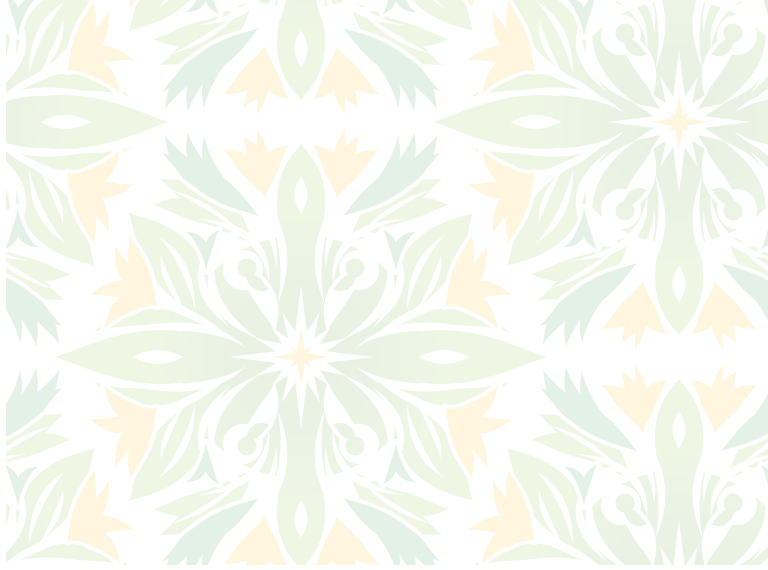
A Shadertoy shader for this pattern:

```glsl
// Pale damask of interlocking leaf-and-flower medallions on a half-drop lattice.
#define HEIGHT 570.0                      // canvas height in design units
#define PERIOD vec2(756.0, 470.0)         // lattice period, two medallions each
#define CENTRE vec2(301.0, 213.0)         // one medallion centre
#define MARGIN vec2(6.0, 5.0)             // blank strip at left and bottom
#define GAP 4.0                           // white outline around petals
#define PAPER vec3(1.0)
#define INNER_GREEN vec3(0.912, 0.947, 0.892)
#define OUTER_GREEN vec3(0.937, 0.965, 0.894)
#define TEAL vec3(0.892, 0.945, 0.902)
#define CREAM vec3(1.0, 0.965, 0.875)

// Tapered blade along a curve from a through m to c, half width w.
float blade(vec2 p, vec2 a, vec2 m, vec2 c, float w) {
    vec2 bend = a - 2.0 * m + c;
    vec2 u = 2.0 * (a + c - 2.0 * m);
    vec2 v = c - a - u;
    float t = clamp(dot(p - a, c - a) / dot(c - a, c - a), 0.0, 1.0);
    for (int i = 0; i < 5; i++) {
        vec2 tangent = v + 2.0 * u * t;
        vec2 away = a + t * (v + u * t) - p;
        t = clamp(t - dot(away, tangent) / max(dot(tangent, tangent), 1.0), 0.0, 1.0);
    }
    return length(a + t * (v + u * t) - p) - w * pow(max(4.0 * t * (1.0 - t), 0.0), 1.2);
}

// Straight spike from the centre.
float spike(vec2 p, float angle, float len, float w) {
    vec2 dir = vec2(cos(angle), sin(angle));
    float s = dot(p, dir);
    return max(abs(p.x * dir.y - p.y * dir.x) - w * (1.0 - s / len), -s - 1.0);
}

void paint(inout vec3 col, float d, vec3 ink, float px) {
    col = mix(col, ink, clamp(0.5 - d / px, 0.0, 1.0));
}

// Green body: core, axis petals and diagonal leaves.
float foliage(vec2 p) {
    float d = length(p) - 122.0;
    d = min(d, blade(p, vec2(45, 0), vec2(140, 0), vec2(246, 0), 27.0));
    d = min(d, blade(p, vec2(0, 60), vec2(0, 155), vec2(0, 213), 24.0));
    d = min(d, blade(p, vec2(80, 22), vec2(146, 40), vec2(208, 25), 8.5));
    d = min(d, blade(p, vec2(80, 28), vec2(126, 92), vec2(172, 144), 25.0));
    d = min(d, blade(p, vec2(48, 112), vec2(88, 150), vec2(141, 178), 16.0));
    return min(d, blade(p, vec2(68, 125), vec2(108, 147), vec2(148, 152), 10.0));
}

// White strokes that separate and vein the leaves.
float cuts(vec2 p) {
    float d = blade(p, vec2(24, 52), vec2(19, 112), vec2(44, 165), 4.0);
    d = min(d, blade(p, vec2(25, 88), vec2(36, 130), vec2(75, 156), 3.5));
    d = min(d, blade(p, vec2(32, 72), vec2(50, 117), vec2(104, 138), 4.0));
    d = min(d, blade(p, vec2(60, 124), vec2(93, 149), vec2(130, 167), 2.5));
    d = min(d, blade(p, vec2(42, 18), vec2(84, 56), vec2(85, 104), 5.0));
    d = min(d, blade(p, vec2(85, 92), vec2(75, 119), vec2(50, 119), 3.5));
    d = min(d, blade(p, vec2(72, 30), vec2(97, 67), vec2(97, 104), 4.0));
    d = min(d, blade(p, vec2(70, 18), vec2(112, 43), vec2(148, 53), 4.0));
    d = min(d, blade(p, vec2(55, 9), vec2(112, 30), vec2(198, 22), 4.0));
    d = min(d, blade(p, vec2(106, 47), vec2(118, 90), vec2(143, 121), 3.5));
    d = min(d, blade(p, vec2(116, 47), vec2(133, 76), vec2(140, 102), 3.0));
    d = min(d, blade(p, vec2(117, 0), vec2(143, 0), vec2(169, 0), 7.0));
    d = min(d, blade(p, vec2(0, 143), vec2(0, 162), vec2(0, 181), 6.5));
    // Teardrop with a green curl inside.
    float drop = min(length(p - vec2(58, 87)) - 20.0,
                     blade(p, vec2(26, 25), vec2(39, 65), vec2(70, 98), 11.0));
    float curl = min(length(p - vec2(54, 89)) - 9.5,
                     blade(p, vec2(32, 68), vec2(45, 74), vec2(57, 90), 6.0));
    return min(d, max(drop, -curl));
}

float tealLeaves(vec2 p) {
    float d = blade(p, vec2(42, 141), vec2(90, 173), vec2(139, 204), 12.0);
    d = min(d, blade(p, vec2(66, 160), vec2(110, 184), vec2(136, 222), 9.0));
    d = min(d, blade(p, vec2(62, 160), vec2(99, 185), vec2(113, 225), 8.0));
    d = min(d, blade(p, vec2(56, 158), vec2(87, 183), vec2(97, 222), 6.0));
    d = min(d, blade(p, vec2(95, 86), vec2(92, 111), vec2(82, 127), 4.0));
    return min(d, blade(p, vec2(95, 86), vec2(99, 112), vec2(115, 125), 4.5));
}

float creamFlowers(vec2 p) {
    float d = blade(p, vec2(36, 159), vec2(50, 188), vec2(78, 207), 10.0);
    d = min(d, blade(p, vec2(36, 159), vec2(42, 192), vec2(58, 221), 9.0));
    d = min(d, blade(p, vec2(36, 159), vec2(37, 195), vec2(44, 228), 6.0));
    d = min(d, blade(p, vec2(36, 159), vec2(31, 191), vec2(12, 212), 9.0));
    d = min(d, blade(p, vec2(144, 51), vec2(161, 85), vec2(171, 122), 9.0));
    d = min(d, blade(p, vec2(144, 51), vec2(170, 77), vec2(186, 111), 8.0));
    d = min(d, blade(p, vec2(144, 51), vec2(175, 67), vec2(211, 62), 9.0));
    return min(d, blade(p, vec2(144, 51), vec2(173, 54), vec2(197, 28), 9.0));
}

void mainImage(out vec4 fragColor, in vec2 fragCoord) {
    float px = HEIGHT / iResolution.y;
    vec2 pos = fragCoord * px;

    // Fold to one quadrant and pick the nearer of the two lattice centres.
    vec2 halfCell = 0.5 * PERIOD;
    vec2 p = abs(mod(pos - CENTRE + halfCell, PERIOD) - halfCell);
    if (dot(p - 0.5 * halfCell, vec2(2.07, 1.0)) > 0.0) p = halfCell - p;

    vec3 col = PAPER;
    vec3 green = mix(INNER_GREEN, OUTER_GREEN, smoothstep(40.0, 165.0, length(p)));
    paint(col, foliage(p), green, px);
    paint(col, cuts(p), PAPER, px);

    float teal = tealLeaves(p), cream = creamFlowers(p);
    paint(col, min(teal, cream) - GAP, PAPER, px);
    paint(col, teal, TEAL, px);
    paint(col, cream - 0.5 * GAP, PAPER, px);
    paint(col, cream, CREAM, px);

    // Central star: white rays, then a small cream star.
    float rays = 1e3, star = 1e3;
    for (int i = 0; i < 5; i++) {
        float angle = float(i) * 0.3927, axis = abs(cos(2.0 * angle));
        rays = min(rays, spike(p, angle, 41.0 + 31.0 * pow(axis, 4.0), 9.0));
        if (i % 2 == 0) star = min(star, spike(p, angle, 14.0 + 14.0 * axis, 5.0));
    }
    paint(col, rays, PAPER, px);
    paint(col, star, CREAM, px);

    vec2 inside = pos - MARGIN;
    paint(col, min(inside.x, inside.y), PAPER, px);
    fragColor = vec4(col, 1.0);
}
```
